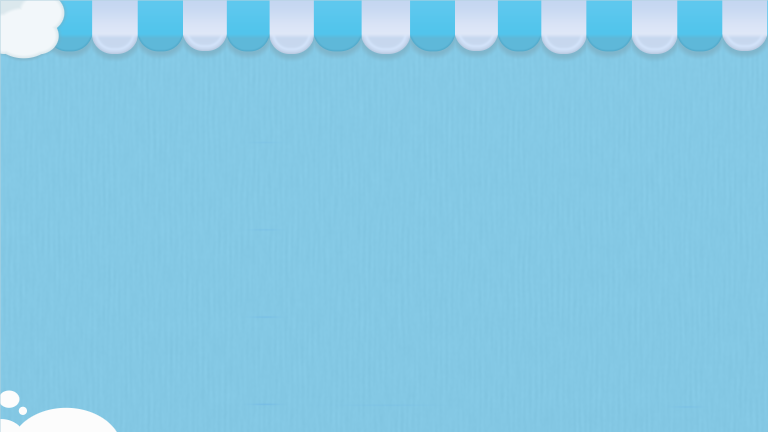
This background is drawn by a WebGL 1 fragment shader. Its source:

```glsl
precision highp float;
uniform vec2 u_resolution;

const float STRIPE = 0.1042;
const float PI = 3.14159;

vec2 randomGradient(vec2 cell) {
  float angle = 6.2832 * fract(sin(dot(cell, vec2(127.1, 311.7))) * 43758.5);
  return vec2(cos(angle), sin(angle));
}

float gradientNoise(vec2 p) {
  vec2 i = floor(p), f = fract(p);
  vec2 u = f * f * f * (f * (f * 6.0 - 15.0) + 10.0);
  vec2 e = vec2(1.0, 0.0);
  float low = mix(dot(randomGradient(i), f),
                  dot(randomGradient(i + e.xy), f - e.xy), u.x);
  float high = mix(dot(randomGradient(i + e.yx), f - e.yx),
                   dot(randomGradient(i + e.xx), f - e.xx), u.x);
  return mix(low, high, u.y);
}

float coverage(float d) {
  return clamp(0.5 - d * u_resolution.y, 0.0, 1.0);
}

float ellipse(vec2 p, vec2 center, vec2 radii) {
  vec2 q = (p - center) / radii;
  return (length(q) - 1.0) * min(radii.x, radii.y);
}

// Hanging flap with a rounded lower end
float flap(float x, float y, float bottom) {
  vec2 q = vec2(abs(x) - 0.0045, y - bottom + 0.049);
  return length(max(q, 0.0)) - 0.049;
}

float crease(vec2 p, vec2 center, float reach) {
  vec2 q = (p - center) / vec2(reach, 0.0022);
  return exp(-dot(q, q));
}

vec3 paper(vec2 p) {
  // Evenly spaced ribs that waver and fade, with finer fibres between
  float waver = 2.5 * gradientNoise(p * vec2(9.0, 7.0));
  float strength = 0.6 + 0.9 * gradientNoise(p * vec2(22.0, 8.0) + 5.0);
  float ribs = sin(6.2832 * 78.0 * p.x + waver) * strength;
  float fibre = gradientNoise(p * vec2(135.0, 18.0));
  float grain = gradientNoise(p * vec2(140.0, 90.0) + 9.0);
  vec3 color = mix(vec3(0.522, 0.79, 0.9), vec3(0.515, 0.782, 0.892), p.y);
  color += 0.006 * ribs + 0.012 * fibre + 0.006 * grain;
  // Faint horizontal creases
  float lines = 0.4 * crease(p, vec2(0.9, 0.938), 0.1)
              + 0.6 * crease(p, vec2(1.59, 0.942), 0.03);
  for (int i = 0; i < 4; i++) {
    lines += crease(p, vec2(0.613, 0.33 + 0.202 * float(i)), 0.03)
           * (0.4 + 0.2 * float(i));
  }
  return mix(color, vec3(0.44, 0.72, 0.9), 0.6 * lines);
}

vec3 awning(vec3 color, vec2 p) {
  // Stripes drift slightly around the middle
  float c = p.x - 0.85;
  float drift = 0.009 * sin(9.3 * c) * exp(-c * c * 6.0);
  float k = (p.x - drift - 0.213) / STRIPE;
  float x = (fract(k) - 0.5) * STRIPE;
  float white = clamp(0.5 + sin(PI * k) * STRIPE / PI * u_resolution.y, 0.0, 1.0);
  // Every third pale flap hangs a little shorter
  float turn = mod(floor(k * 0.5), 3.0);
  float shorter = step(0.5, turn) * step(turn, 1.5);
  float bottom = mix(0.119, 0.125 - 0.007 * shorter, white);
  float d = flap(x, p.y, bottom);

  // Soft shadow below the flaps
  float shadow = 1.0 - smoothstep(-0.004, 0.014, flap(x, p.y - 0.007, bottom));
  color = mix(color, vec3(0.49, 0.69, 0.77), 0.75 * shadow);

  // Cloth with a darker fold and a pale lip
  float fold = smoothstep(0.077, 0.09, p.y);
  vec3 blue = mix(vec3(0.37, 0.785, 0.935), vec3(0.32, 0.77, 0.925),
                  smoothstep(0.0, 0.08, p.y));
  blue = mix(blue, vec3(0.37, 0.72, 0.85), fold);
  vec3 pale = mix(vec3(0.77, 0.84, 0.945), vec3(0.87, 0.905, 0.97),
                  smoothstep(0.0, 0.08, p.y));
  pale = mix(pale, vec3(0.78, 0.845, 0.935), fold);
  vec3 cloth = mix(blue, pale, white);
  float lip = exp(-pow((d + 0.011) / 0.004, 2.0)) * fold;
  cloth += 0.04 * lip * white;
  cloth -= 0.05 * smoothstep(-0.006, 0.0, d) * fold;
  return mix(color, cloth, coverage(d));
}

vec3 cornerCloud(vec3 color, vec2 p) {
  float d = ellipse(p, vec2(0.095, 0.03), vec2(0.054, 0.047));
  d = min(d, ellipse(p, vec2(0.088, 0.083), vec2(0.048, 0.043)));
  d = min(d, ellipse(p, vec2(0.055, 0.075), vec2(0.075, 0.06)));
  d = min(d, ellipse(p, vec2(0.01, 0.077), vec2(0.048, 0.048)));
  float shadow = 1.0 - smoothstep(-0.004, 0.009, d);
  color = mix(color, vec3(0.47, 0.67, 0.74), 0.5 * shadow);
  vec3 fluff = mix(vec3(0.95, 0.97, 0.98), vec3(0.86, 0.91, 0.93),
                   smoothstep(-0.01, 0.001, d));
  return mix(color, fluff, max(coverage(d), coverage(max(p.x, p.y) - 0.09)));
}

vec3 lowerCloud(vec3 color, vec2 p) {
  float d = ellipse(p, vec2(0.153, 1.042), vec2(0.13, 0.098));
  d = min(d, ellipse(p, vec2(0.003, 1.032), vec2(0.062, 0.062)));
  d = min(d, ellipse(p, vec2(0.021, 0.924), vec2(0.024, 0.02)));
  d = min(d, ellipse(p, vec2(0.053, 0.951), vec2(0.0095, 0.0095)));
  return mix(color, vec3(0.99), coverage(d));
}

void main() {
  // Height units, measured down from the top edge
  vec2 p = gl_FragCoord.xy / u_resolution.y;
  p.y = 1.0 - p.y;
  vec3 color = lowerCloud(cornerCloud(awning(paper(p), p), p), p);
  // Thin pale frame on the left and top
  float frame = coverage(min(p.x, p.y) - 0.002);
  gl_FragColor = vec4(mix(color, vec3(0.7, 0.82, 0.87), 0.6 * frame), 1.0);
}
```
